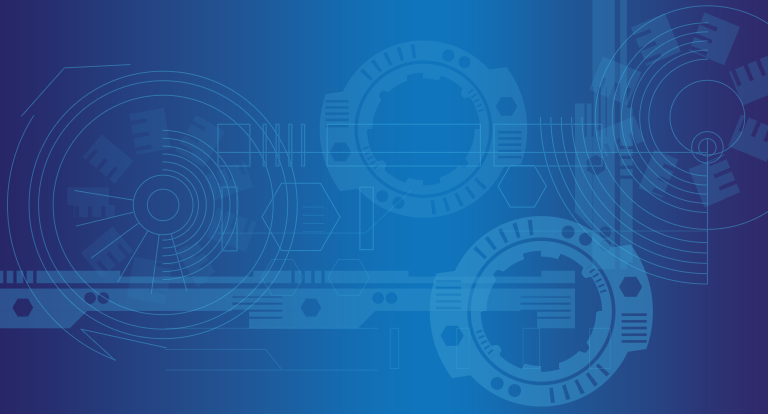
Write a Shadertoy shader that draws this background.

```glsl
// Blue technical backdrop: pale machine rings and rails under thin drafting lines.

const vec3 NAVY = vec3(.155, .13, .39);
const vec3 STEEL = vec3(.14, .31, .555);
const vec3 AZURE = vec3(.06, .46, .74);
const vec3 PALE = vec3(.22, .6, .81);
const vec3 CYAN = vec3(.25, .72, .9);

// Coverage of a shape; px is one pixel in canvas units
float fill(float d, float px) { return clamp(.5 - d / px, 0., 1.); }

// Distances; a vec4 holds two corners or two end points
float box(vec2 p, vec4 c) {
    vec2 d = abs(p - .5 * (c.xy + c.zw)) - .5 * (c.zw - c.xy);
    return length(max(d, 0.)) + min(max(d.x, d.y), 0.);
}
float frame(vec2 p, vec4 c) { return abs(box(p, c)); }
float ring(vec2 p, float r) { return abs(length(p) - r); }
float hexagon(vec2 p, float r) {
    p = abs(p);
    return max(p.y, p.x * .866 + p.y * .5) - r * .866;
}
float line(vec2 p, vec4 e) {
    vec2 v = e.zw - e.xy, q = p - e.xy;
    return length(q - v * clamp(dot(q, v) / dot(v, v), 0., 1.));
}
float stripes(float x, float period, float width) {
    return abs(fract(x / period) - .5) * period - .5 * width;
}

// Ring with side plates and cut-outs, symmetric under a half turn
float machineRing(vec2 p) {
    vec2 f = p.x < 0. ? -p : p;
    float r = length(p), a = atan(f.y, f.x);
    float body = min(r - 21.4, max(r - 25., abs(f.y - .15 * f.x) - 12.));
    float bore = r - 12.3 - 1.3 * smoothstep(-.1, .1, sin(a * 7.) + sin(a * 3.));
    float cuts = min(min(bore, abs(r - 16.2) - .4), hexagon(f - vec2(20, 5.5), 2.6));
    cuts = min(cuts, min(length(f - vec2(6, 17.8)), length(f - vec2(9.9, 16.2))) - 1.45);
    float ticks = max(stripes(a, .17, .045) * r, abs(r - 19.) - 1.7);
    float grooves = max(stripes(a, .09, .03) * r, abs(r - 14.6) - .7);
    float slots = max(stripes(f.y, 1.5, .6), box(f, vec4(18, -7.6, 23.6, -.4)));
    cuts = min(cuts, max(ticks, (abs(a + 1.1) - .4) * r));
    cuts = min(cuts, max(grooves, (abs(a - .5) - .25) * r));
    return max(body, -min(cuts, slots));
}

// Repeating rail: x runs along it, y from 0 to 14 across it
float rail(vec2 p) {
    vec2 q = vec2(mod(p.x, 69.4), p.y);
    float top = max(abs(q.y - 12.4) - 1.5, -box(q, vec4(29, 12.5, 61, 15)));
    top = max(top, -max(stripes(q.x, 2.4, .8), abs(q.x - 5.) - 4.8));
    float foot = max(abs(q.y - 2.1) - 2.1, min(q.x - 16.8 - q.y, 60. - q.x));
    float body = min(min(top, foot), abs(q.y - 6.9) - 2.7);
    float cuts = length(vec2(abs(q.x - 23.3) - 1.6, q.y - 7.3)) - 1.4;
    cuts = min(cuts, hexagon(q - vec2(5.5, 5), 2.5));
    cuts = min(cuts, max(stripes(q.y, 1.7, .5), box(q, vec4(56, 1.3, 68, 7.7))));
    return max(body, -cuts);
}

// Broken cog made of uneven blocks around a centre
float brokenCog(vec2 p, float count) {
    float turn = 6.2832 / count, a = atan(p.y, p.x);
    float id = floor(a / turn), local = a - (id + .5) * turn;
    vec2 q = length(p) * vec2(cos(local), sin(local));
    float h = fract(sin(id * 91.7 + count) * 437.5), w = 2.5 + 2.5 * h;
    float block = box(q, vec4(11. + 3. * h, -w, 21. + 3. * h, w));
    return max(block, -max(stripes(q.x, 3.2, 1.), .3 - q.y));
}

// Bright frames, ticks and hexagons
float panels(vec2 p) {
    float d = min(frame(p, vec4(52.5, 59.9, 60.2, 70)), frame(p, vec4(78.8, 59.9, 115.7, 70)));
    d = min(d, frame(p, vec4(119, 59.9, 145, 70)));
    d = min(d, frame(p, vec4(86.7, 39.7, 89.9, 54.8)));
    d = min(d, frame(p, vec4(53.5, 39.4, 57.1, 54.8)));
    d = min(d, abs(hexagon(p - vec2(72.5, 47.6), 9.4)));
    d = min(d, abs(hexagon(p - vec2(125.8, 55), 5.8)));
    for (float x = 63.4; x < 74.; x += 3.1) d = min(d, frame(p, vec4(x, 59.9, x + .7, 70)));
    return min(d, line(p, vec4(52.5, 63.2, 170.4, 63.2)));
}

// Faint guide lines
float guides(vec2 p) {
    float d = abs(hexagon(vec2(abs(p.x - 76.) - 8., p.y - 33.), 5.));
    for (float i = 0.; i < 4.; i++) {
        float x = 94. + 16. * i, y = 44. + 2. * i;
        d = min(d, frame(p, vec4(x, 11, x + 2. + i, 20.7)));
        d = min(d, line(p, vec4(73, y, 78, y)));
    }
    d = min(d, line(p, vec4(52.5, 43.7, 88, 43.7)));
    d = min(d, line(p, vec4(88, 43.7, 99, 54)));
    d = min(d, line(p, vec4(120, 44.2, 170.4, 44.2)));
    d = min(d, line(p, vec4(40, 20.7, 91, 20.7)));
    d = min(d, line(p, vec4(40, 15.6, 64, 15.6)));
    d = min(d, line(p, vec4(64, 15.6, 68, 10.6)));
    return min(d, line(p, vec4(40, 10.6, 91, 10.6)));
}

// Left dial: circles, half arcs, spokes and a pointed outer sweep
float leftDial(vec2 q) {
    float d = min(ring(q, 32.3), min(ring(q, 30.), ring(q, 26.5)));
    d = min(d, min(ring(q, 7.2), ring(q, 3.8)));
    for (float i = 0.; i < 6.; i++) {
        vec2 dir = vec2(cos(2.98 + .4 * i), sin(2.98 + .4 * i));
        d = min(d, max(ring(q, 8.5 + 1.9 * i), -q.x));
        d = min(d, line(q, vec4(dir * 7.2, dir * 21.5)));
    }
    d = min(d, max(ring(q - vec2(2.5, 0), 40.), max(q.x + 11.6, q.y - 21.5)));
    d = min(d, line(q, vec4(-34.1, 21.5, -23.8, 33.1)));
    d = min(d, line(q, vec4(-23.8, 33.1, -8, 33.9)));
    d = min(d, line(q, vec4(-11.6, -37.5, -19.8, -30)));
    return min(d, line(q, vec4(-19.8, -30, .7, -34.5)));
}

// Right dial: nested arcs opening to the left
float rightDial(vec2 q) {
    vec2 hub = q + vec2(0, 7.2);
    float d = min(min(ring(q, 27.), ring(q, 9.)), min(ring(hub, 3.8), ring(hub, 2.1)));
    for (float i = 0.; i < 5.; i++) {
        d = min(d, max(ring(q, 40.2 - 2.5 * i), max(q.x, q.y)));
        d = min(d, max(ring(q, 22.9 - 2.2 * i), q.x));
    }
    return min(d, line(q, vec4(0, -40.2, 0, -5)));
}

void mainImage(out vec4 fragColor, in vec2 fragCoord) {
    // Canvas units: 185 wide, 100 high
    vec2 uv = fragCoord / iResolution.xy, p = uv * vec2(185, 100), hub = vec2(39.3, 50.5);
    float px = 100. / iResolution.y;

    // Horizontal glow
    vec3 color = mix(NAVY, STEEL, smoothstep(-.08, .32, uv.x));
    color = mix(color, AZURE, smoothstep(.22, .565, uv.x));
    color = mix(color, STEEL, smoothstep(.565, .82, uv.x));
    color = mix(color, NAVY + .03, smoothstep(.76, 1.02, uv.x));

    // Pale machine parts
    float across = max(rail(p - vec2(0, 20.7)), p.x - 138.5);
    float upright = max(rail(vec2(135. - p.y, p.x - 138.5)), 35. - p.y);
    color = mix(color, PALE, .11 * fill(brokenCog(p - hub, 9.), px));
    color = mix(color, PALE, .22 * fill(brokenCog(p - vec2(165, 73.5), 8.), px));
    color = mix(color, PALE, .38 * fill(across, px));
    color = mix(color, PALE, .28 * fill(upright, px));
    color = mix(color, PALE, .32 * fill(machineRing(p - vec2(102, 68.8)), px));
    color = mix(color, PALE, .52 * fill(machineRing((p - vec2(130.4, 24.8)) / 1.075), px));

    // Drafting lines
    float bright = min(panels(p), min(leftDial(p - hub), rightDial(p - vec2(170.4, 71.6))));
    color = mix(color, CYAN, .22 * fill(guides(p) - .11, px));
    color = mix(color, CYAN, .45 * fill(bright - .11, px));
    fragColor = vec4(color, 1);
}
```
